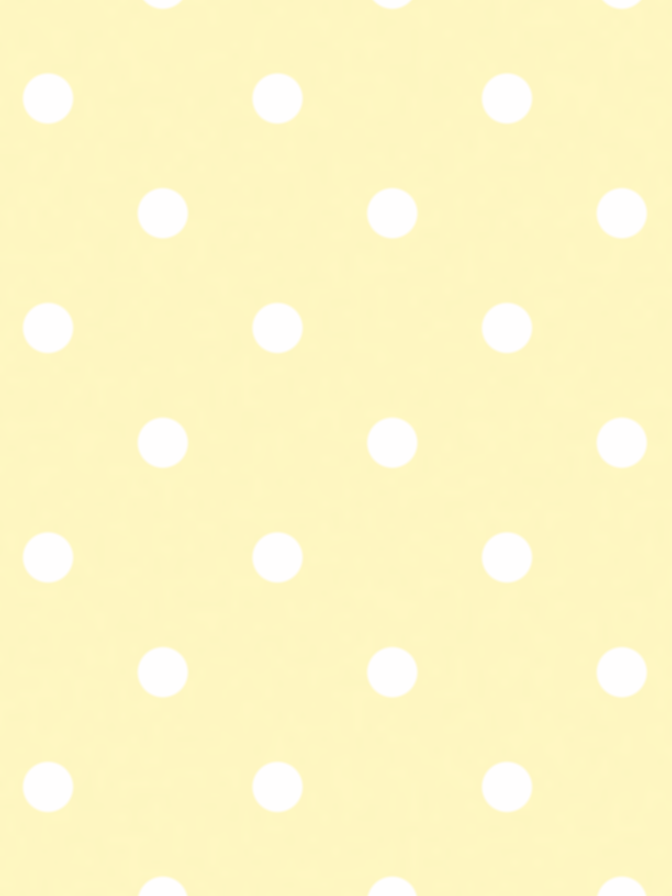
Write a WebGL 1 fragment shader that draws this pattern.

```glsl
precision highp float;
// Staggered white polka dots on pale yellow paper with a very faint mottle.

uniform vec2 u_resolution;

// Lengths are fractions of the canvas width.
const float PERIOD = 0.3415;
const float DOT_RADIUS = 0.0373;
const vec2 FIRST_DOT = vec2(0.0715, 0.1623);
const float EDGE_SOFTNESS = 0.0032;
const float MOTTLE_SCALE = 60.0;
const float MOTTLE_AMOUNT = 0.006;
const vec3 PAPER_COLOR = vec3(0.996, 0.966, 0.757);
const vec3 DOT_COLOR = vec3(1.0, 0.995, 0.995);

float hash(vec2 p) {
  vec3 q = fract(p.xyx * vec3(0.1031, 0.1030, 0.0973));
  q += dot(q, q.yzx + 33.33);
  return fract((q.x + q.y) * q.z);
}

float valueNoise(vec2 p) {
  vec2 cell = floor(p);
  vec2 f = fract(p);
  f = f * f * (3.0 - 2.0 * f);
  float low = mix(hash(cell), hash(cell + vec2(1.0, 0.0)), f.x);
  float high = mix(hash(cell + vec2(0.0, 1.0)), hash(cell + 1.0), f.x);
  return mix(low, high, f.y);
}

// Signed distance to the nearest dot: one per cell centre, one per corner.
float dotDistance(vec2 p) {
  vec2 halfCell = vec2(0.5 * PERIOD);
  vec2 q = abs(mod(p + halfCell, PERIOD) - halfCell);
  return min(length(q), length(q - halfCell)) - DOT_RADIUS;
}

void main() {
  vec2 p = gl_FragCoord.xy / u_resolution.x;

  // Paper tone
  float mottle = valueNoise(p * MOTTLE_SCALE) - 0.5;
  vec3 color = PAPER_COLOR + MOTTLE_AMOUNT * mottle;

  // Dots with smooth rims
  float softness = max(EDGE_SOFTNESS, 1.0 / u_resolution.x);
  float d = dotDistance(p - FIRST_DOT);
  float coverage = 1.0 - smoothstep(-softness, softness, d);
  color = mix(color, DOT_COLOR, coverage);

  gl_FragColor = vec4(color, 1.0);
}
```
